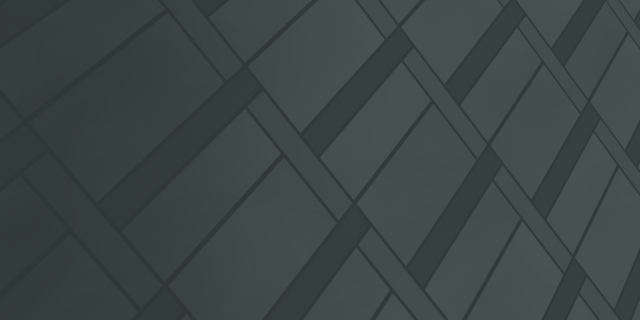
Write a Shadertoy shader that draws this texture.

```glsl
#define ANCHOR vec2(1.107, 0.365)    // lattice node at the origin of the weave
#define AXIS_U vec2(0.3255, 0.4219)  // step from one strip to the next
#define AXIS_V vec2(0.1654, -0.2083) // step from one bar row to the next
#define TILT vec2(0.155, 0.015)      // perspective foreshortening per step
#define BAR_WIDTH 0.32
#define STRIP_WIDTH 0.145
#define LINE_U 0.009
#define LINE_V 0.027
#define RIBS 7.0
#define CLOUD_AMOUNT 0.13
#define SHADE vec3(0.175, 0.213, 0.207)
#define GLASS vec3(0.288, 0.330, 0.324)

float hash(vec2 p) {
    return fract(sin(dot(p, vec2(41.3, 289.1))) * 4375.5);
}

// Coverage of a line of given half width
float line(float d, float halfWidth, float aa) {
    return 1.0 - smoothstep(halfWidth - 0.6 * aa, halfWidth + 0.6 * aa, abs(d));
}

// Coverage of the interval from a to b
float band(float x, float a, float b, float aa) {
    return line(x - 0.5 * (a + b), 0.5 * (b - a), aa);
}

// Soft clouds from warped, layered sines
float clouds(vec2 p) {
    float sum = 0.0, amp = 0.5;
    for (int i = 0; i < 5; i++) {
        p += 0.6 * sin(p.yx * 1.3 + vec2(1.7, 0.4));
        sum += amp * sin(p.x + 0.8) * sin(p.y + 2.1);
        p = mat2(1.5, 1.1, -1.1, 1.5) * p;
        amp *= 0.55;
    }
    return sum;
}

// Invert the perspective: canvas point to lattice coordinates
vec2 toLattice(vec2 p) {
    return inverse(mat2(AXIS_U - TILT.x * p, AXIS_V - TILT.y * p)) * p;
}

void mainImage(out vec4 fragColor, in vec2 fragCoord) {
    vec2 pos = fragCoord / iResolution.y;
    vec2 uv = toLattice(pos - ANCHOR);
    vec2 aa = fwidth(uv);
    vec2 cell = floor(uv);
    float across = uv.x - cell.x;
    // Bars start at 0 and single joints lie at 1, staggered by column
    float row = mod(uv.y + cell.x + 1.5, 2.0) - 0.5;

    // Glass panels: light from the right, each with its own reflection
    float light = smoothstep(0.1, 1.3, pos.x);
    float base = mix(0.25, 0.86, light);
    float seed = hash(cell);
    float cloud = clouds(pos * vec2(5.0, 6.0) + 3.0 * seed);
    float streak = smoothstep(0.0, 0.03, across - 0.55 - 0.25 * seed);
    float tone = base + CLOUD_AMOUNT * cloud + 0.06 * (seed - 0.5);
    tone += 0.035 * streak * (0.5 + cloud);

    // Single joints, passing under the strips
    float ink = mix(0.04, 0.13, light);
    tone = mix(tone, ink, line(row - 1.0, LINE_V, aa.y));

    // Flat strips with their lower edge
    float stripEdge = 1.0 - STRIP_WIDTH;
    float stripTone = base * 0.9 + 0.03 * cloud;
    tone = mix(tone, stripTone, smoothstep(-aa.x, aa.x, across - stripEdge));
    tone = mix(tone, ink, line(across - stripEdge, LINE_U, aa.x));

    // Ribbed bars, passing over the strips
    float ribFade = smoothstep(0.5, 0.2, aa.y * RIBS / BAR_WIDTH);
    float rib = sin(row / BAR_WIDTH * RIBS * 6.2832) * ribFade;
    float barTone = mix(0.14, 0.31, light) + 0.05 * rib * light + 0.03 * cloud;
    tone = mix(tone, barTone, band(row, 0.0, BAR_WIDTH, aa.y));
    float barEdge = min(abs(row), abs(row - BAR_WIDTH));
    tone = mix(tone, ink, line(barEdge, 0.7 * LINE_V, aa.y));

    // Continuous upper edge of each strip
    tone = mix(tone, ink, line(min(across, 1.0 - across), LINE_U, aa.x));

    fragColor = vec4(mix(SHADE, GLASS, clamp(tone, 0.0, 1.0)), 1.0);
}
```
